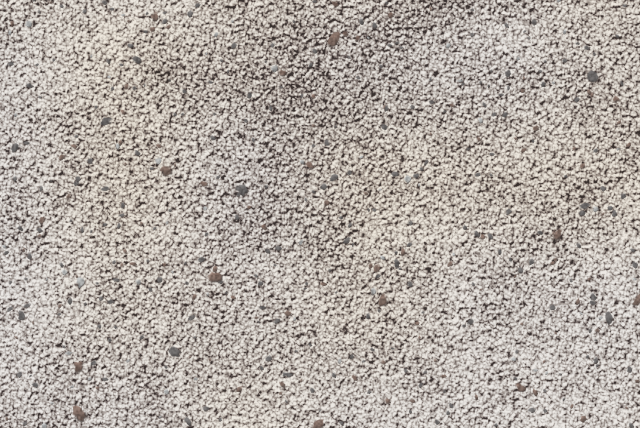
This texture is drawn by a Shadertoy shader. Its source:

```glsl
// Weathered concrete: pale crumbly grains with dark pits and scattered small stones.
// Cellular grains and side-lit noise form one relief value, which a colour ramp
// turns into stone tones; two jittered grids then add the embedded pebbles.

#define GRAIN_FREQ 125.0   // grains per canvas height
#define GRAIN_WEIGHT 0.62  // round lumps and the pits between them
#define TONE_WEIGHT 0.34   // brightness change from grain to grain
#define RELIEF_WEIGHT 0.62 // side light on the rough surface
#define MOTTLE 0.24        // broad light and dark patches
#define CONTRAST 1.22
#define BRIGHTNESS 0.07
#define SMALL_STONES 0.24  // chance per small grid cell
#define LARGE_STONES 0.13  // chance per large grid cell
#define LIGHT_DIR vec2(-0.45, 0.89)

const vec3 PIT    = vec3(0.22, 0.19, 0.18);
const vec3 SHADOW = vec3(0.41, 0.36, 0.35);
const vec3 DUSK   = vec3(0.55, 0.51, 0.48);
const vec3 MID    = vec3(0.66, 0.62, 0.59);
const vec3 PALE   = vec3(0.76, 0.73, 0.70);
const vec3 BRIGHT = vec3(0.86, 0.84, 0.81);
const vec3 SLATE  = vec3(0.42, 0.41, 0.41);
const vec3 BROWN  = vec3(0.50, 0.41, 0.37);
const vec3 ASH    = vec3(0.73, 0.74, 0.74);

float hash(vec2 p) {
    vec3 q = fract(p.xyx * vec3(0.1031, 0.1030, 0.0973));
    q += dot(q, q.yzx + 33.33);
    return fract((q.x + q.y) * q.z);
}

vec2 hash2(vec2 p) {
    return vec2(hash(p), hash(p + 71.7));
}

float noise(vec2 p) {
    vec2 i = floor(p), f = fract(p);
    f = f * f * (3.0 - 2.0 * f);
    return mix(mix(hash(i), hash(i + vec2(1, 0)), f.x),
               mix(hash(i + vec2(0, 1)), hash(i + vec2(1, 1)), f.x), f.y);
}

// Nearest grain: x = distance to its centre, y = its random tone
vec2 grain(vec2 p) {
    vec2 cell = floor(p), best = vec2(9.0, 0.0);
    for (int y = -1; y <= 1; y++)
    for (int x = -1; x <= 1; x++) {
        vec2 id = cell + vec2(x, y);
        float d = length(id + hash2(id) - p);
        if (d < best.x) best = vec2(d, hash(id + 19.3));
    }
    return best;
}

float relief(vec2 p) {
    return 0.65 * noise(p) + 0.45 * noise(p * 2.1 + 37.0);
}

float linear(float a, float b, float v) {
    return clamp((v - a) / (b - a), 0.0, 1.0);
}

// Colour ramp over a roughly normal-distributed value
vec3 stoneRamp(float v) {
    vec3 c = mix(PIT, SHADOW, linear(-2.17, -1.55, v));
    c = mix(c, DUSK, linear(-1.55, -1.02, v));
    c = mix(c, MID, linear(-1.02, -0.44, v));
    c = mix(c, PALE, linear(-0.44, 0.23, v));
    c = mix(c, BRIGHT, linear(0.23, 1.13, v));
    return c + 0.07 * linear(1.13, 2.3, v);
}

// Broad patches, a paler foot and a darker upper right
float patches(vec2 p) {
    vec2 along = vec2(dot(p, vec2(0.8, 0.6)), dot(p, vec2(-0.6, 0.8)));
    float m = noise(along * vec2(2.0, 5.0) + 4.0) + 0.7 * noise(p * 11.0)
            + 0.6 * noise(p * 29.0) - 1.15;
    float slope = 0.35 * (0.5 - p.y) - 0.12 * (p.x - 0.75) * p.y;
    return MOTTLE * 2.6 * m + slope;
}

// Irregular tilted pebbles with a lit top edge and a shadow beneath
void addStones(inout vec3 col, vec2 p, float size, float chance, float seed, float rough) {
    vec2 cell = floor(p / size);
    float blur = 1.0 / iResolution.y;
    for (int y = -1; y <= 1; y++)
    for (int x = -1; x <= 1; x++) {
        vec2 id = cell + vec2(x, y), key = id + seed;
        if (hash(key) > chance) continue;
        vec2 d = p - (id + hash2(key + 5.1)) * size;
        float a = 6.283 * hash(key + 9.7), kind = hash(key + 3.3);
        float radius = size * mix(0.11, 0.25, pow(hash(key + 13.9), 1.6));
        vec2 q = mat2(cos(a), sin(a), -sin(a), cos(a)) * d;
        q.y *= mix(1.1, 1.8, hash(key + 23.0));
        float edge = length(q) - radius * (0.7 + 0.6 * noise(q / radius * 1.6 + key * 3.0));
        float side = dot(d, LIGHT_DIR) / radius;
        vec3 tint = kind < 0.58 ? SLATE : kind < 0.86 ? BROWN : ASH;
        tint *= 0.9 + 0.18 * side + 0.35 * rough;
        float rim = smoothstep(0.35 * radius, 0.0, abs(edge)) * smoothstep(0.1, -0.7, side);
        col = mix(col, PIT, 0.7 * rim);
        col = mix(col, tint, 0.88 * smoothstep(blur, -blur, edge));
    }
}

vec3 concrete(vec2 p) {
    vec2 q = p * GRAIN_FREQ;
    vec2 warp = vec2(noise(q * 0.9), noise(q * 0.9 + 53.0)) - 0.5;
    vec2 g = grain(q + 0.7 * warp);
    float lit = relief(q * 1.1) - relief(q * 1.1 + 0.6 * LIGHT_DIR);
    float v = GRAIN_WEIGHT * (0.45 - g.x) / 0.19 + TONE_WEIGHT * (g.y - 0.5) / 0.29
            + RELIEF_WEIGHT * lit / 0.2 + patches(p);
    vec3 col = stoneRamp(v * CONTRAST + BRIGHTNESS);
    // Faint warm and pink drifts
    float drift = noise(p * 3.5 + 8.0) - 0.5;
    col *= 1.0 + 0.03 * drift * vec3(0.6, 0.0, -1.4);
    float rough = noise(q * 1.6) - 0.5;
    addStones(col, p, 0.030, SMALL_STONES, 11.0, rough);
    addStones(col, p, 0.070, LARGE_STONES, 47.0, rough);
    return col;
}

void mainImage(out vec4 fragColor, in vec2 fragCoord) {
    vec3 sum = vec3(0.0);
    // Four samples per pixel smooth the edges
    for (int i = 0; i < 4; i++) {
        vec2 offset = vec2(i % 2, i / 2) * 0.5 - 0.25;
        sum += concrete((fragCoord + offset) / iResolution.y);
    }
    fragColor = vec4(sum * 0.25, 1.0);
}
```
